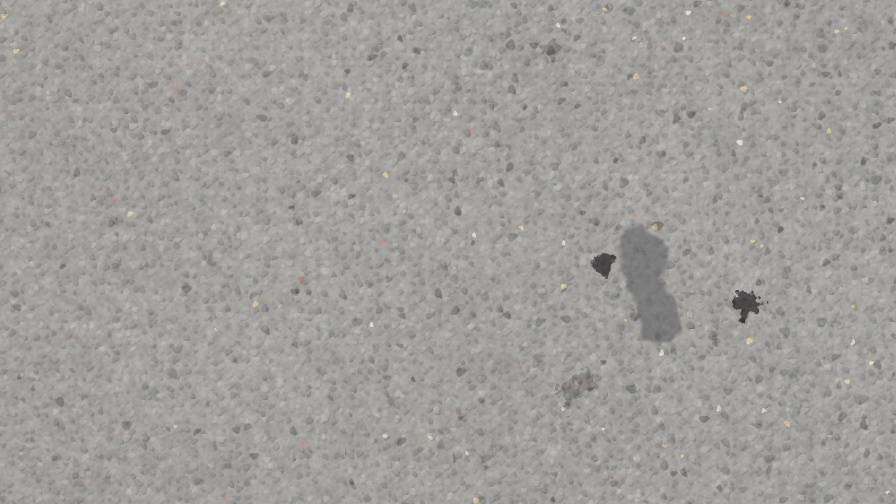
Give the GLSL for this texture, as a Shadertoy shader.

```glsl
// Worn grey asphalt: pale binder packed with small rounded stones, sparse light
// chips, one smooth tar patch and a few dark blots. Stones are jittered, rotated
// ellipses on two grids; noise adds grit. Lengths are in canvas heights.
#define FINE_SCALE 58.0
#define COARSE_SCALE 37.0
#define CHIP_SCALE 24.0
#define CHIP_SHARE 0.085
#define FINE_CONTRAST 0.13
#define COARSE_CONTRAST 0.15
#define SHADOW_DEPTH 0.085
#define GRIT 0.12
#define BINDER vec3(0.645, 0.636, 0.622)
#define TAR vec3(0.465, 0.463, 0.468)
#define BLOT vec3(0.25, 0.245, 0.245)

float hash(vec2 p) {
    return fract(sin(dot(p, vec2(127.1, 311.7))) * 43758.5453);
}

float noise(vec2 p) {
    vec2 i = floor(p), f = fract(p);
    f = f * f * (3.0 - 2.0 * f);
    float low = mix(hash(i), hash(i + vec2(1, 0)), f.x);
    float high = mix(hash(i + vec2(0, 1)), hash(i + vec2(1, 1)), f.x);
    return mix(low, high, f.y);
}

float fbm(vec2 p) {
    float sum = 0.0, amp = 0.5;
    for (int k = 0; k < 4; k++) {
        sum += amp * noise(p);
        p = mat2(1.6, 1.2, -1.2, 1.6) * p + 7.3;
        amp *= 0.5;
    }
    return sum;
}

// Nearest stone: signed distance in cells, random id, offset from its centre
vec4 nearestStone(vec2 p, float seed, float minRadius, float maxRadius) {
    vec2 cell = floor(p);
    vec4 best = vec4(9.0, 0.0, 0.0, 0.0);
    for (int y = -1; y <= 1; y++)
    for (int x = -1; x <= 1; x++) {
        vec2 id = cell + vec2(x, y);
        vec2 key = id + seed;
        vec2 centre = id + 0.15 + 0.7 * vec2(hash(key), hash(key + 31.7));
        vec2 offset = p - centre;
        float turn = 6.2832 * hash(key + 57.1);
        float c = cos(turn), s = sin(turn);
        vec2 q = mat2(c, -s, s, c) * offset;
        q.y *= 1.15 + 0.6 * hash(key + 73.9);
        float wobble = 1.0 + 0.13 * sin(3.0 * atan(q.y, q.x + 0.001) + turn * 5.0);
        float radius = mix(minRadius, maxRadius, hash(key + 91.3));
        float d = length(q) - radius * wobble;
        if (d < best.x) best = vec4(d, hash(key + 113.5), offset);
    }
    return best;
}

// Coverage of a shape, with an edge never thinner than a pixel
float cover(float d, float soft, float scale) {
    float edge = max(soft, 0.65 * scale / iResolution.y);
    return smoothstep(edge, -edge, d);
}

// Noisy-edged round blot
float blot(vec2 p, vec2 centre, float radius, float ragged) {
    float d = length(p - centre) - radius + ragged * (fbm(p * 55.0) - 0.47);
    return cover(d, 0.003, 1.0);
}

void mainImage(out vec4 fragColor, in vec2 fragCoord) {
    vec2 p = fragCoord / iResolution.y;
    vec2 light = normalize(vec2(-0.6, 0.8));
    float coarseShare = mix(0.22, 0.75, smoothstep(0.4, 1.7, p.x));

    // Binder with broad drift and fine grit
    float tone = 0.05 * (fbm(p * 3.0) - 0.47);
    tone += GRIT * (fbm(p * 65.0) - 0.47) + 0.05 * (noise(p * 190.0) - 0.5);

    // Fine stones, lit from the upper left with a dark lower rim
    vec4 fine = nearestStone(p * FINE_SCALE, 3.0, 0.28, 0.52);
    float body = cover(fine.x, 0.1, FINE_SCALE);
    float facing = dot(fine.zw, light);
    tone += body * (FINE_CONTRAST * (fine.y - 0.58) + 0.06 * facing);
    float rim = exp(-pow(fine.x / 0.16, 2.0)) * smoothstep(0.0, 0.4, -facing);
    tone -= SHADOW_DEPTH * rim * hash(vec2(fine.y, 2.0));

    // Coarse dark stones, denser toward the right
    vec4 coarse = nearestStone(p * COARSE_SCALE, 19.0, 0.2, 0.43);
    float present = step(hash(vec2(coarse.y, 5.0)), coarseShare);
    float pebble = present * cover(coarse.x, 0.09, COARSE_SCALE);
    float top = 0.07 * dot(coarse.zw, light);
    tone += pebble * (top - COARSE_CONTRAST * coarse.y * coarse.y);
    vec3 color = BINDER + tone + pebble * vec3(-0.012, -0.003, 0.006);

    // Smooth tar patch: a leaning capsule with an uneven edge
    vec2 foot = vec2(1.31, 0.355), axis = vec2(-0.045, 0.15);
    vec2 rel = p - foot;
    float along = clamp(dot(rel, axis) / dot(axis, axis), 0.0, 1.0);
    float patchDist = length(rel - axis * along) - 0.042 + 0.05 * (fbm(p * 16.0) - 0.47);
    float tar = cover(patchDist, 0.006, 1.0);
    color = mix(color, TAR + 0.3 * tone, 0.85 * tar);

    // Black blots and faint brown stains
    float black = max(blot(p, vec2(1.20, 0.475), 0.021, 0.045),
                      blot(p, vec2(1.487, 0.392), 0.023, 0.06));
    color = mix(color, BLOT + 0.5 * tone, 0.88 * black);
    float stain = max(blot(p, vec2(1.145, 0.225), 0.03, 0.11),
                      blot(p, vec2(1.095, 0.90), 0.014, 0.05));
    color = mix(color, vec3(0.44, 0.42, 0.40) + tone, 0.5 * stain);

    // Sparse white, cream and pink chips
    vec4 chip = nearestStone(p * CHIP_SCALE, 41.0, 0.07, 0.17);
    float hue = hash(vec2(chip.y, 8.0));
    vec3 chipColor = mix(vec3(0.88, 0.87, 0.84), vec3(0.86, 0.79, 0.62), step(0.5, hue));
    chipColor = mix(chipColor, vec3(0.74, 0.58, 0.55), step(0.78, hue));
    float shown = step(chip.y, CHIP_SHARE) * (1.0 - black);
    color = mix(color, chipColor + tone, 0.9 * shown * cover(chip.x, 0.03, CHIP_SCALE));

    fragColor = vec4(clamp(color, 0.0, 1.0), 1.0);
}
```
